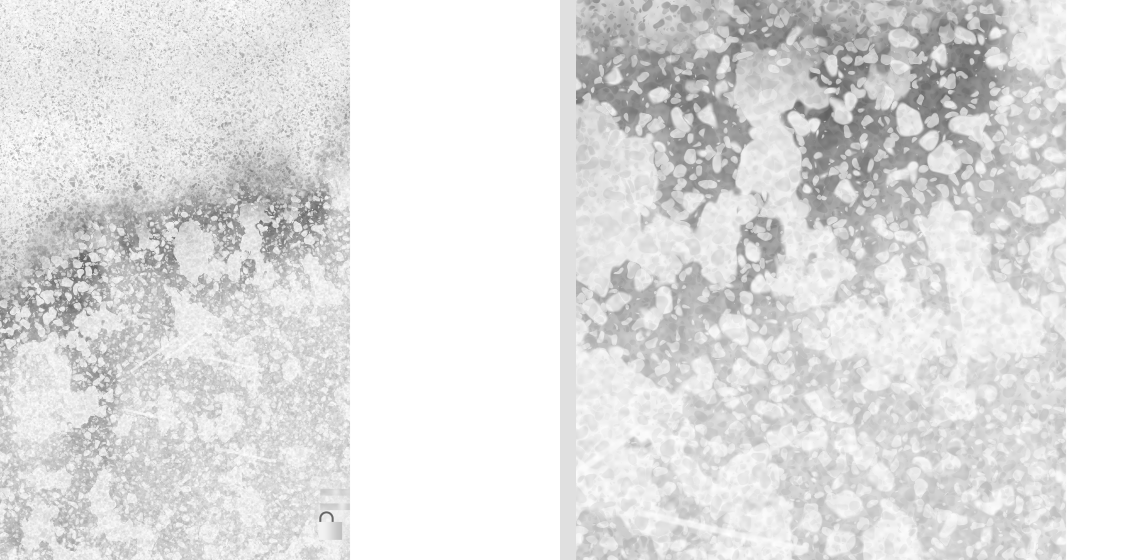
Left, the full canvas; right, a detail of the centre.
Reproduce this texture procedurally as a WebGL 1 fragment shader.

```glsl
precision highp float;
// Weathered whitewashed wall with a sooty band, flecks and a padlock, beside a blank strip.
uniform vec2 u_resolution;

#define WALL_EDGE 0.625
#define BAND_HEIGHT 0.50
#define BAND_SLOPE 0.36
#define FLECK_CELLS 68.0
#define SPECK_CELLS 120.0
#define GRAIN_CELLS 330.0
#define PAINT 0.945
#define CHALK 0.965
#define SOOT_DEPTH 0.47
#define SCRATCHES 5

float hash(vec2 p) {
  vec3 q = fract(vec3(p.xyx) * 0.1031);
  q += dot(q, q.yzx + 33.33);
  return fract((q.x + q.y) * q.z);
}

float noise(vec2 p) {
  vec2 i = floor(p), f = fract(p);
  f = f * f * (3.0 - 2.0 * f);
  return mix(mix(hash(i), hash(i + vec2(1.0, 0.0)), f.x),
             mix(hash(i + vec2(0.0, 1.0)), hash(i + 1.0), f.x), f.y);
}

float fbm(vec2 p) {
  float sum = 0.0, gain = 0.53;
  for (int i = 0; i < 4; i++) {
    sum += gain * noise(p);
    p = p * 2.03 + 17.0;
    gain *= 0.5;
  }
  return sum;
}

// Irregular round spots of random radius, one per jittered cell
float spots(vec2 p, float cells, float fill) {
  vec2 q = p * cells;
  q += 0.7 * (vec2(noise(q * 1.4), noise(q * 1.4 + 40.0)) - 0.5);
  vec2 home = floor(q);
  float d = 2.0;
  for (int y = -1; y <= 1; y++) {
    for (int x = -1; x <= 1; x++) {
      vec2 c = home + vec2(float(x), float(y));
      vec2 center = c + vec2(hash(c + 7.0), hash(c + 91.0));
      d = min(d, length(q - center) - fill * hash(c + 53.0) + 0.08);
    }
  }
  float soft = max(0.08, 0.8 * cells / u_resolution.y);
  return smoothstep(soft, -soft, d);
}

float segment(vec2 p, vec2 a, vec2 b) {
  vec2 ab = b - a;
  return length(p - a - ab * clamp(dot(p - a, ab) / dot(ab, ab), 0.0, 1.0));
}

float box(vec2 p, vec2 center, vec2 halfSize) {
  vec2 d = abs(p - center) - halfSize;
  return max(d.x, d.y);
}

float blot(vec2 p, vec2 center, vec2 size) {
  vec2 d = (p - center) / size;
  return exp(-dot(d, d));
}

float wall(vec2 p, float px) {
  // Height above the sloping, ragged edge of the soot
  float above = p.y - BAND_HEIGHT - BAND_SLOPE * p.x + 0.22 * (fbm(p * vec2(9.0, 5.0)) - 0.5);
  float below = smoothstep(0.07, -0.02, above);
  float band = exp(-pow((above + 0.025) * 11.0, 2.0));
  float patches = smoothstep(0.38, 0.62, fbm(p * vec2(13.0, 7.0) + 3.0));
  float streaks = fbm(p * vec2(36.0, 7.0) + 11.0);
  float grain = noise(p * GRAIN_CELLS) - 0.5;

  // Soot film: strong in the band, thin and patchy under it
  float film = below * (0.16 + 0.36 * streaks * exp(min(above, 0.0) * 1.5));
  film += band * (0.12 + 0.42 * patches);
  film += 0.42 * patches * blot(p, vec2(0.17, 0.29), vec2(0.09, 0.13));
  film += 0.35 * patches * blot(p, vec2(0.07, 0.05), vec2(0.06, 0.06));
  film *= 1.0 - 0.7 * blot(p, vec2(0.075, 0.27), vec2(0.05, 0.16));
  film *= 0.75 + 0.5 * fbm(p * 60.0);
  float tone = PAINT + 0.13 * (fbm(p * 7.0 + 5.0) - 0.5) - SOOT_DEPTH * film;

  // Chalky flecks and flaked areas that lie over the soot
  float fleckFill = 0.55 + 0.6 * (fbm(p * 11.0 + 23.0) - 0.4);
  float flecks = max(spots(p, FLECK_CELLS, fleckFill),
                     0.75 * spots(p + 3.0, FLECK_CELLS * 2.1, 0.62));
  float flakes = smoothstep(0.57, 0.61, fbm(p * vec2(27.0, 21.0) + 31.0));
  flakes *= smoothstep(0.06, -0.08, above);
  tone = mix(tone, CHALK, 0.88 * below * max(flecks, flakes));

  // Dark specks, denser toward the band and on the left
  float density = exp(-max(above, 0.0) * 4.5) * (1.1 - 0.6 * p.x);
  density *= 0.5 + fbm(p * 8.0 + 71.0);
  float specks = 0.27 * spots(p + 5.0, SPECK_CELLS, 0.28 + 0.42 * density);
  specks = max(specks, 0.17 * spots(p + 9.0, SPECK_CELLS * 1.9, 0.35 + 0.35 * density));
  tone -= specks * (0.35 + 0.65 * noise(p * 45.0)) * mix(1.0, 0.3, below);

  // Pale scratches
  for (int i = 0; i < SCRATCHES; i++) {
    float k = float(i);
    vec2 start = vec2(0.15 + 0.33 * hash(vec2(k, 3.0)), 0.17 + 0.2 * hash(vec2(k, 8.0)));
    float angle = mix(-0.22, 0.62, mod(k, 2.0));
    float d = segment(p, start, start + 0.1 * vec2(cos(angle), sin(angle)));
    tone = mix(tone, 0.97, 0.8 * smoothstep(0.0025 + px, 0.001, d));
  }
  return tone + 0.075 * grain;
}

// Hasp bars, shackle and pale body
float padlock(vec2 p, float px, float tone) {
  tone = mix(tone, 0.95, 0.8 * blot(p, vec2(0.6, 0.08), vec2(0.035, 0.06)));
  float bars = box(vec2(p.x, abs(p.y - 0.108)), vec2(0.6, 0.013), vec2(0.028, 0.006));
  tone = mix(tone, 0.72 + 0.2 * noise(p * 90.0), 0.8 * smoothstep(px, -px, bars));
  vec2 s = p - vec2(0.583, 0.074);
  float shackle = abs(length(vec2(s.x, max(s.y, 0.0))) - 0.011) - 0.0018;
  shackle = max(shackle, -s.y - 0.01);
  tone = mix(tone, 0.4, smoothstep(px, -px, shackle));
  float body = box(p, vec2(0.59, 0.052), vec2(0.021, 0.016));
  float shade = 0.95 - 0.2 * smoothstep(0.575, 0.612, p.x);
  return mix(tone, shade, smoothstep(px, -px, body));
}

void main() {
  vec2 p = gl_FragCoord.xy / u_resolution;
  float px = 0.7 / u_resolution.y;
  float tone = padlock(p, px, wall(p, px));
  tone = mix(tone, 1.0, smoothstep(-px, px, p.x - WALL_EDGE));
  gl_FragColor = vec4(vec3(clamp(tone, 0.0, 1.0)), 1.0);
}
```
